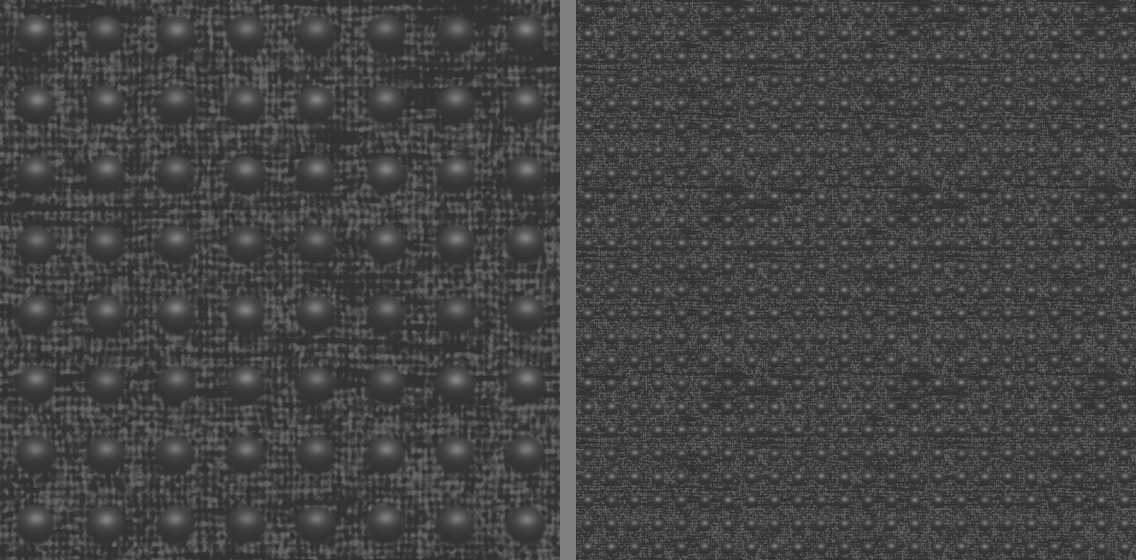
Left, the tile; right, the same tile 3 across and 3 down.
A Shadertoy shader for this texture:

```glsl
// Dark grey woven rubber sheet with an 8 by 8 grid of soft, top-lit round studs.
#define STUDS 8.0
#define STUD_RADIUS 0.29
#define THREADS vec2(80.0, 66.0)
#define WEAVE_WARP 0.009
#define GROOVE_DEPTH 0.27
#define DARK 0.198
#define WEAVE_LIGHT 0.405
#define HIGHLIGHT 0.29

const float TAU = 6.2831853;

float hash(vec2 cell, float seed) {
    uvec2 q = uvec2(cell) * uvec2(1597u, 3571u);
    uint n = q.x ^ (q.y + uint(seed) * 7919u);
    n = (n ^ (n >> 15)) * 73471u;
    n = (n ^ (n >> 13)) * 91813u;
    n ^= n >> 16;
    return float(n & 65535u) / 65535.0;
}

// Value noise with a whole number of cells per canvas, wrapping at the edges
float noise(vec2 uv, vec2 cells, float seed) {
    vec2 p = uv * cells;
    vec2 i = floor(p);
    vec2 f = p - i;
    f = f * f * (3.0 - 2.0 * f);
    vec2 a = mod(i, cells);
    vec2 b = mod(i + 1.0, cells);
    return mix(mix(hash(a, seed), hash(vec2(b.x, a.y), seed), f.x),
               mix(hash(vec2(a.x, b.y), seed), hash(b, seed), f.x), f.y);
}

// Irregular cloth: beaded threads, short slubs, fine grain and long grooves
float weave(vec2 uv) {
    vec2 warp = vec2(noise(uv, vec2(26.0), 1.0), noise(uv, vec2(22.0), 2.0)) - 0.5;
    vec2 w = uv + WEAVE_WARP * warp;
    vec2 wave = cos(TAU * THREADS * w);
    float beads = 0.5 + 0.25 * (wave.x + wave.y);
    float slubs = noise(w, vec2(104.0, 96.0), 3.0);
    float grain = noise(uv, vec2(230.0), 4.0);
    float patches = noise(uv, vec2(9.0, 14.0), 5.0) - 0.5;
    float height = 0.45 * slubs + 0.31 * beads + 0.24 * grain + 0.08 * patches;

    vec2 drift = uv + vec2(0.0, 0.006 * noise(uv, vec2(7.0, 4.0), 6.0));
    float lines = smoothstep(0.48, 0.15, noise(drift, vec2(5.0, 76.0), 7.0));
    float zone = smoothstep(0.25, 0.65, noise(uv, vec2(3.0, 13.0), 8.0));
    height -= GROOVE_DEPTH * lines * zone;
    return mix(DARK, WEAVE_LIGHT, smoothstep(0.28, 0.86, height));
}

// Brightness of one stud, p measured from its centre in grid cells
float stud(vec2 p, vec2 cell) {
    float strength = mix(0.82, 1.08, hash(cell, 11.0));
    vec2 shift = 0.03 * (vec2(hash(cell, 12.0), hash(cell, 13.0)) - 0.5);
    vec2 q = p - vec2(0.01, 0.085) - shift;
    q.y *= q.y < 0.0 ? 1.2 : 1.0;
    float glow = exp(-dot(q, q) / 0.036);
    float core = exp(-dot(q * vec2(1.0, 1.25), q * vec2(1.0, 1.25)) / 0.011);
    float upper = smoothstep(-0.12, 0.12, p.y);
    return DARK + 0.02 * upper + strength * HIGHLIGHT * (0.42 * glow + 0.58 * core);
}

void mainImage(out vec4 fragColor, in vec2 fragCoord) {
    vec2 uv = fragCoord / iResolution.xy;
    vec2 grid = uv * STUDS;
    vec2 cell = mod(floor(grid), STUDS);
    vec2 p = fract(grid) - vec2(0.51, 0.5);

    // Soft rim blends each stud into the cloth
    float rim = STUD_RADIUS + 0.025 * (noise(uv, vec2(64.0), 9.0) - 0.5);
    float cover = smoothstep(rim + 0.025, rim - 0.055, length(p));
    float shade = mix(weave(uv), stud(p, cell), cover);
    fragColor = vec4(vec3(shade), 1.0);
}
```
